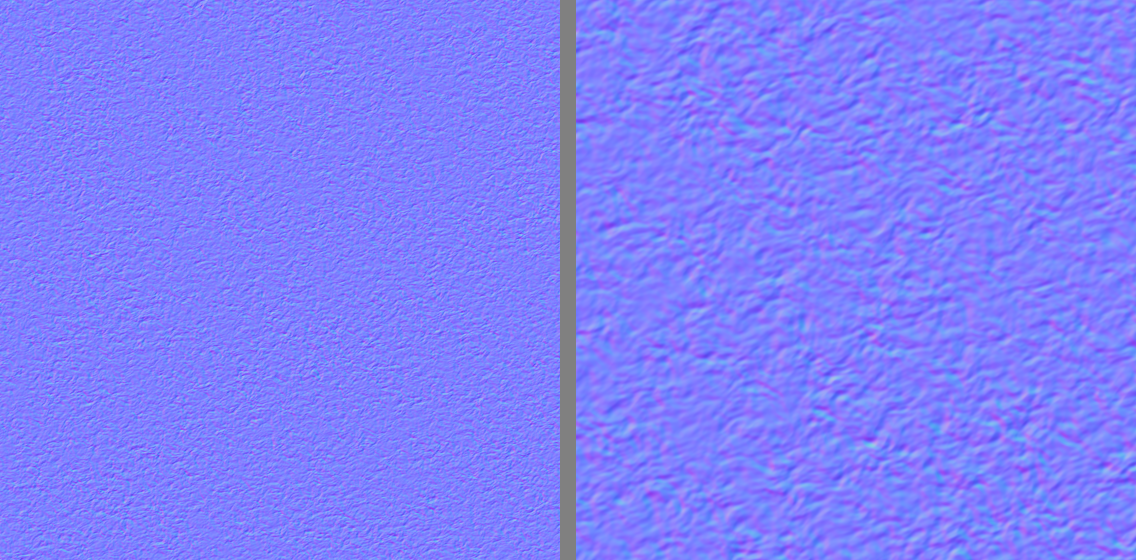
Left, the full canvas; right, a detail of the centre.
This texture map is drawn by a Shadertoy shader. Its source:

```glsl
#define GRAIN 75.0      // coarsest bumps across the canvas height
#define OCTAVES 4
#define LACUNARITY 1.5
#define STRETCH 1.32    // bump length over bump thickness
#define TILT 0.1        // direction of the coarsest bumps, radians
#define TURN 0.07       // further turn of each finer octave
#define WARP 0.004      // wandering of the bump direction
#define RELIEF 0.165    // overall slope strength
#define PATCHINESS 0.55 // contrast between calm and rough areas
#define CREASE 0.38     // share of sharp ridges in the middle octaves
#define STEP 0.0008     // sampling distance for the slopes

vec2 hashDirection(vec2 cell) {
    float angle = 6.2831853 * fract(sin(dot(cell, vec2(127.1, 311.7))) * 43758.5453);
    return vec2(cos(angle), sin(angle));
}

float gradientNoise(vec2 p) {
    vec2 cell = floor(p), f = fract(p);
    vec2 u = f * f * f * (f * (f * 6.0 - 15.0) + 10.0);
    vec2 e = vec2(0.0, 1.0);
    float a = dot(hashDirection(cell), f);
    float b = dot(hashDirection(cell + e.yx), f - e.yx);
    float c = dot(hashDirection(cell + e.xy), f - e.xy);
    float d = dot(hashDirection(cell + e.yy), f - e.yy);
    return mix(mix(a, b, u.x), mix(c, d, u.x), u.y);
}

mat2 rotation(float angle) {
    float c = cos(angle), s = sin(angle);
    return mat2(c, -s, s, c);
}

// Plaster height: stretched octaves, the middle ones creased into ridges
float plasterHeight(vec2 p) {
    p += WARP * vec2(gradientNoise(p * 31.0 + 7.3), gradientNoise(p * 37.0 + 31.7));
    p = rotation(TILT) * p;
    float height = 0.0, frequency = GRAIN;
    for (int i = 0; i < OCTAVES; i++) {
        vec2 q = p * vec2(1.0 / STRETCH, 1.0) * frequency;
        float n = gradientNoise(q + 17.31 * float(i));
        float ridge = -sqrt(n * n + 0.004);
        bool middle = i == 1 || i == 2;
        float slope = i == 0 ? 0.35 : (i == 2 ? 1.0 : 0.75);
        height += slope / frequency * (middle ? mix(n, ridge, CREASE) * 1.2 : n);
        frequency *= LACUNARITY;
        p = rotation(TURN) * p;
    }
    return height;
}

// Rough and calm areas, down to single short creases
float roughness(vec2 p) {
    float broad = gradientNoise(p * 5.0 + 3.7);
    float small = gradientNoise(p * vec2(15.0, 19.0) + 11.9);
    float spots = gradientNoise(p * vec2(38.0, 50.0) + 23.1);
    return max(0.4, 1.0 + PATCHINESS * (0.5 * broad + 0.7 * small + 1.2 * spots));
}

void mainImage(out vec4 fragColor, in vec2 fragCoord) {
    vec2 p = fragCoord / iResolution.y;

    // Slopes by central differences
    vec2 e = vec2(STEP, 0.0);
    vec2 slope = vec2(plasterHeight(p + e.xy) - plasterHeight(p - e.xy),
                      plasterHeight(p + e.yx) - plasterHeight(p - e.yx)) / (2.0 * STEP);
    slope *= RELIEF * roughness(p);

    // Surface normal packed into colour, red facing left
    vec3 normal = normalize(vec3(slope.x, -slope.y, 1.0));
    fragColor = vec4(normal * 0.5 + 0.5, 1.0);
}
```
